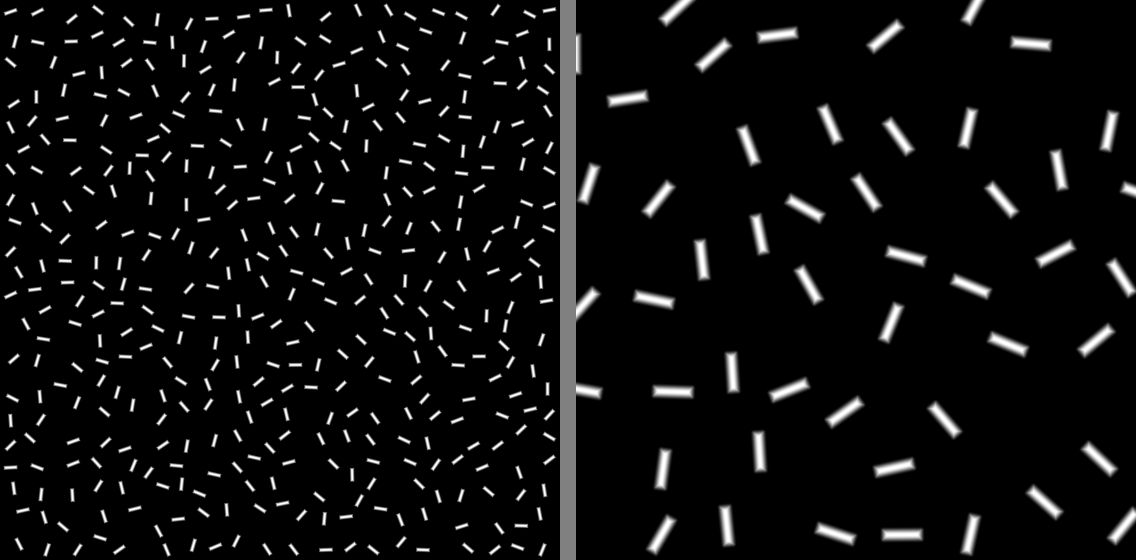
Left, the full canvas; right, a detail of the centre.
Reproduce this pattern procedurally as a WebGL 2 fragment shader.

```glsl
#version 300 es
precision highp float;
// Scatters short white dashes, evenly spaced and randomly turned, on black.

uniform vec2 u_resolution;
out vec4 outColor;

const vec3 BACKGROUND = vec3(0.0);
const vec3 DASH_COLOR = vec3(1.0);
const vec2 GRID = vec2(20.0, 21.0);               // one dash per cell
const vec2 DASH_HALF_SIZE = vec2(0.0112, 0.0026); // canvas units
const float EDGE_SOFTNESS = 0.0024;               // canvas units
const float JITTER = 0.98;                        // cell units
const float MIN_GAP = 0.85;                       // cell units
const float PUSH = 0.42;                          // share of overlap undone per pass
const float BORDER = 0.38;                        // cell units kept free at the rim
const float PI = 3.14159;
const vec2 ABSENT = vec2(-99.0);

// Neighbourhood of cells around the pixel; each pass uses up one ring.
const int PASSES = 2;
const int SIDE = 7;
const int COUNT = SIDE * SIDE;

// Three random values per cell, without sine.
vec3 hash3(vec2 cell) {
    vec3 p = fract(vec3(cell.xyx) * vec3(0.1031, 0.1030, 0.0973));
    p += dot(p, p.yxz + 33.33);
    return fract((p.xxy + p.yzz) * p.zyx);
}

vec2 jitteredCenter(vec2 cell) {
    bool inside = all(greaterThanEqual(cell, vec2(0.0))) && all(lessThan(cell, GRID));
    return inside ? cell + 0.5 + JITTER * (hash3(cell + 7.0).xy - 0.5) : ABSENT;
}

// Pushes crowded centers apart and keeps them off the rim.
void relax(inout vec2 centers[COUNT], int ring) {
    vec2 old[COUNT] = centers;
    for (int y = ring; y < SIDE - ring; y++)
    for (int x = ring; x < SIDE - ring; x++) {
        vec2 center = old[y * SIDE + x];
        if (center.x < -9.0) continue;
        vec2 shift = vec2(0.0);
        for (int j = -1; j <= 1; j++)
        for (int i = -1; i <= 1; i++) {
            vec2 away = center - old[(y + j) * SIDE + x + i];
            float gap = max(length(away), 1e-4);
            shift += away / gap * max(MIN_GAP - gap, 0.0);
        }
        centers[y * SIDE + x] = clamp(center + PUSH * shift, vec2(BORDER), GRID - BORDER);
    }
}

float boxDistance(vec2 p, vec2 halfSize) {
    vec2 d = abs(p) - halfSize;
    return length(max(d, 0.0)) + min(max(d.x, d.y), 0.0);
}

void main() {
    vec2 position = gl_FragCoord.xy / u_resolution * GRID;
    vec2 firstCell = floor(position) - float(SIDE / 2);

    // Spread the dash centers
    vec2 centers[COUNT];
    for (int k = 0; k < COUNT; k++)
        centers[k] = jitteredCenter(firstCell + vec2(k % SIDE, k / SIDE));
    for (int ring = 1; ring <= PASSES; ring++)
        relax(centers, ring);

    // Nearest dash, in canvas units
    float nearest = 1.0;
    for (int y = PASSES; y < SIDE - PASSES; y++)
    for (int x = PASSES; x < SIDE - PASSES; x++) {
        float angle = PI * hash3(firstCell + vec2(x, y) + 7.0).z;
        vec2 axis = vec2(cos(angle), sin(angle));
        vec2 offset = (position - centers[y * SIDE + x]) / GRID;
        vec2 local = vec2(dot(offset, axis), dot(offset, vec2(-axis.y, axis.x)));
        nearest = min(nearest, boxDistance(local, DASH_HALF_SIZE));
    }

    float softness = max(EDGE_SOFTNESS, 0.7 / min(u_resolution.x, u_resolution.y));
    float coverage = 1.0 - smoothstep(-softness, softness, nearest);
    outColor = vec4(mix(BACKGROUND, DASH_COLOR, coverage), 1.0);
}
```
